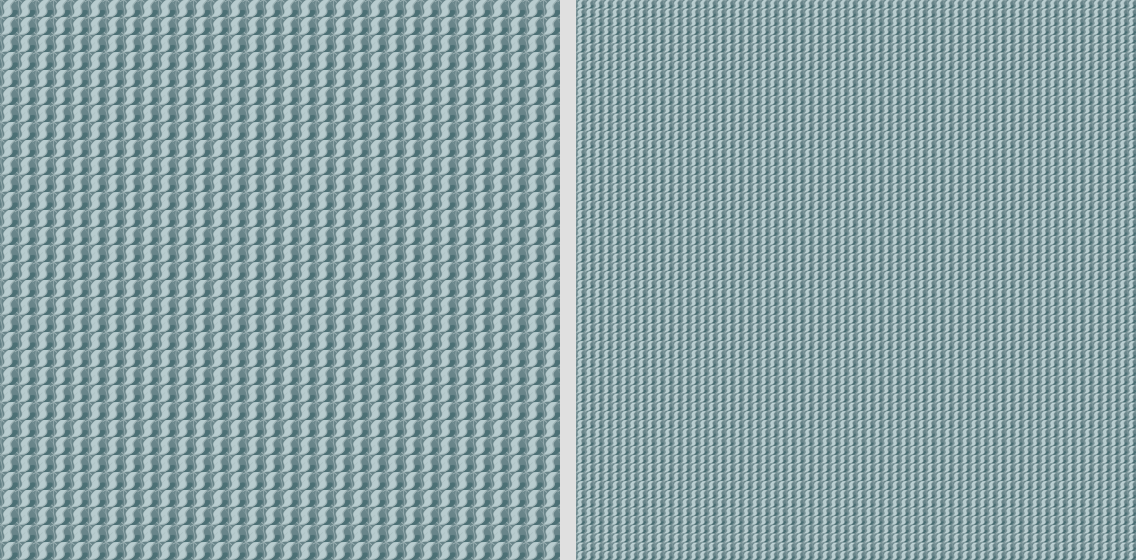
Left: one tile. Right: repeated 2 by 2.
Reproduce this pattern procedurally as a WebGL 2 fragment shader.

```glsl
#version 300 es
precision highp float;
// Tiling teal knit: slanted wavy ribbons over dark folds, joined by thin crossing threads.

uniform vec2 u_resolution;
out vec4 outColor;

const float TAU = 6.2831853;
const float REPEATS = 32.0;             // cells across and down
const vec2 CELL_OFFSET = vec2(0.09, 0.02);
const float RIBBON_HALF_WIDTH = 0.235;
const float RIBBON_LEAN = 0.24;
const float RIBBON_WAVE = 0.075;
const float RIBBON_ROUNDING = 0.12;
const float HIGHLIGHT_INSET = 0.05;
const float THREAD_HALF_WIDTH = 0.028;
const float NOISE_PERIOD = 32.0;        // noise lattice cells per canvas
const float WARP = 0.012;               // drift of the shape, in cells

const vec3 PALE = vec3(0.72, 0.80, 0.81);
const vec3 LIGHT = vec3(0.61, 0.69, 0.70);
const vec3 MIDDLE = vec3(0.52, 0.62, 0.63);
const vec3 FOLD = vec3(0.41, 0.52, 0.54);
const vec3 SHADOW = vec3(0.30, 0.44, 0.46);

vec2 latticeGradient(vec2 corner) {
    corner = mod(corner, NOISE_PERIOD);
    float h = fract(sin(dot(corner, vec2(127.1, 311.7))) * 43758.5);
    return vec2(cos(TAU * h), sin(TAU * h));
}

// Gradient noise that wraps every NOISE_PERIOD units.
float wrappedNoise(vec2 p) {
    vec2 i = floor(p);
    vec2 f = p - i;
    vec2 w = f * f * f * (f * (f * 6.0 - 15.0) + 10.0);
    vec2 e = vec2(1.0, 0.0);
    float a = dot(latticeGradient(i), f);
    float b = dot(latticeGradient(i + e.xy), f - e.xy);
    float c = dot(latticeGradient(i + e.yx), f - e.yx);
    float d = dot(latticeGradient(i + e.xx), f - e.xx);
    return mix(mix(a, b, w.x), mix(c, d, w.x), w.y);
}

// Coverage of the inside of a signed distance.
float fill(float distanceToEdge, float softness) {
    return 1.0 - smoothstep(-softness, softness, distanceToEdge);
}

float segmentDistance(vec2 p, vec2 a, vec2 b) {
    vec2 ab = b - a;
    return length(p - a - ab * clamp(dot(p - a, ab) / dot(ab, ab), 0.0, 1.0));
}

// Slanted ribbon with wavy sides, round corners and ends that rise to the right.
float ribbonDistance(vec2 p) {
    float center = 0.36 + RIBBON_LEAN * (p.y - 0.5)
                 + RIBBON_WAVE * sin(TAU * (p.y * 1.35 - 0.12));
    float sides = (abs(p.x - center) - RIBBON_HALF_WIDTH) * 0.9;
    float ends = abs(p.y - 0.5 - 0.2 * (p.x - 0.36)) - 0.49;
    vec2 d = vec2(sides, ends) + RIBBON_ROUNDING;
    return length(max(d, 0.0)) + min(max(d.x, d.y), 0.0) - RIBBON_ROUNDING;
}

// Pocket of shade beside the foot of the ribbon.
float pocketDistance(vec2 p) {
    vec2 q = p - vec2(0.64, 0.19);
    q.y -= 0.4 * q.x;
    return (length(q / vec2(0.29, 0.19)) - 1.0) * 0.21;
}

void main() {
    vec2 uv = gl_FragCoord.xy / u_resolution;
    float softness = 0.6 * REPEATS / min(u_resolution.x, u_resolution.y);
    float drift = wrappedNoise(uv * NOISE_PERIOD);
    vec2 cell = fract(uv * REPEATS - CELL_OFFSET);
    vec2 p = cell + WARP * drift * vec2(1.0, 0.5);
    vec2 corner = fract(cell + 0.5) - 0.5;

    // Dark fold with a softer upper facet.
    float facet = abs(p.x + 0.8 * p.y - 1.45) - 0.03;
    vec3 color = mix(FOLD, MIDDLE, 0.5 * fill(facet, softness));

    // Threads cross at the cell corners; a fainter one runs up the column gap.
    float cross = min(segmentDistance(corner, vec2(-0.24, 0.22), vec2(0.14, -0.14)),
                      segmentDistance(corner, vec2(-0.20, -0.10), vec2(0.24, 0.12)));
    float column = abs(corner.x - 0.04 * sin(TAU * cell.y));
    color = mix(color, LIGHT, 0.8 * fill(column - THREAD_HALF_WIDTH, softness));
    color = mix(color, LIGHT, fill(cross - THREAD_HALF_WIDTH, softness));

    // Deep pocket and the thin shade under the ribbon.
    color = mix(color, SHADOW, fill(pocketDistance(p), softness));
    float underside = abs(p.y - 0.03 - 0.2 * (p.x - 0.36)) - 0.03;
    color = mix(color, SHADOW, 0.6 * fill(max(underside, abs(p.x - 0.4) - 0.3), softness));

    // Ribbon rim, and its pale raised face set toward the upper left.
    float ribbon = ribbonDistance(p);
    float face = ribbonDistance(p + vec2(0.025, -0.02)) + HIGHLIGHT_INSET;
    color = mix(color, LIGHT, fill(ribbon, softness));
    color = mix(color, PALE, fill(max(face, ribbon + 0.03), softness));

    // A faint crease gives the face its folded look.
    float crease = segmentDistance(p, vec2(0.20, 0.40), vec2(0.33, 0.54)) - 0.018;
    color = mix(color, LIGHT, 0.5 * fill(crease, softness));

    outColor = vec4(color, 1.0);
}
```
